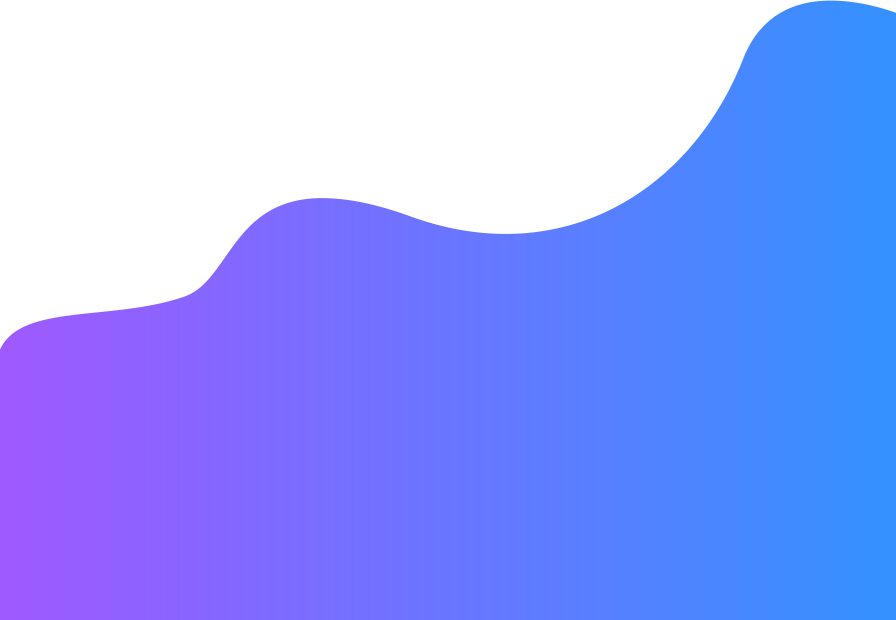
This background is drawn by a Shadertoy shader. Its source:

```glsl
const vec2 CANVAS = vec2(768.0, 532.0);

// Chained cubic Bezier controls, y measured down from the top edge
const vec2 RIDGE[19] = vec2[19](
    vec2(0, 300), vec2(18, 260), vec2(96, 276),
    vec2(158, 254.5), vec2(197, 241), vec2(199, 170),
    vec2(276, 170), vec2(301, 170), vec2(326, 176.5),
    vec2(350, 185), vec2(482, 234), vec2(594, 163),
    vec2(638, 48), vec2(651, 17), vec2(676, 0.5),
    vec2(712, 0.5), vec2(730, 0.5), vec2(750, 4.5),
    vec2(768, 11));

vec2 bezier(vec2 a, vec2 b, vec2 c, vec2 d, float t) {
    float s = 1.0 - t;
    return s * s * s * a + 3.0 * s * t * (s * b + t * c) + t * t * t * d;
}

vec2 bezierTangent(vec2 a, vec2 b, vec2 c, vec2 d, float t) {
    float s = 1.0 - t;
    return s * s * (b - a) + 2.0 * s * t * (c - b) + t * t * (d - c);
}

// Approximate signed distance to the ridge, positive below it
float ridgeDistance(vec2 p) {
    int first = 0;
    for (int i = 3; i < 18; i += 3) {
        if (p.x >= RIDGE[i].x) first = i;
    }
    vec2 a = RIDGE[first], b = RIDGE[first + 1];
    vec2 c = RIDGE[first + 2], d = RIDGE[first + 3];

    // Bisect for the curve parameter at this x
    float t = 0.5, stepSize = 0.25;
    for (int i = 0; i < 18; i++) {
        t += bezier(a, b, c, d, t).x < p.x ? stepSize : -stepSize;
        stepSize *= 0.5;
    }
    vec2 tangent = normalize(bezierTangent(a, b, c, d, t));
    return (p.y - bezier(a, b, c, d, t).y) * tangent.x;
}

void mainImage(out vec4 fragColor, in vec2 fragCoord) {
    vec2 uv = fragCoord / iResolution.xy;
    vec2 p = vec2(uv.x, 1.0 - uv.y) * CANVAS;

    // Violet to blue fill under a white sky
    vec3 violet = vec3(0.625, 0.350, 1.0);
    vec3 blue = vec3(0.205, 0.570, 1.0);
    vec3 fill = mix(violet, blue, uv.x);

    float pixel = CANVAS.y / iResolution.y;
    float coverage = clamp(0.5 + ridgeDistance(p) / pixel, 0.0, 1.0);
    fragColor = vec4(mix(vec3(1.0), fill, coverage), 1.0);
}
```
